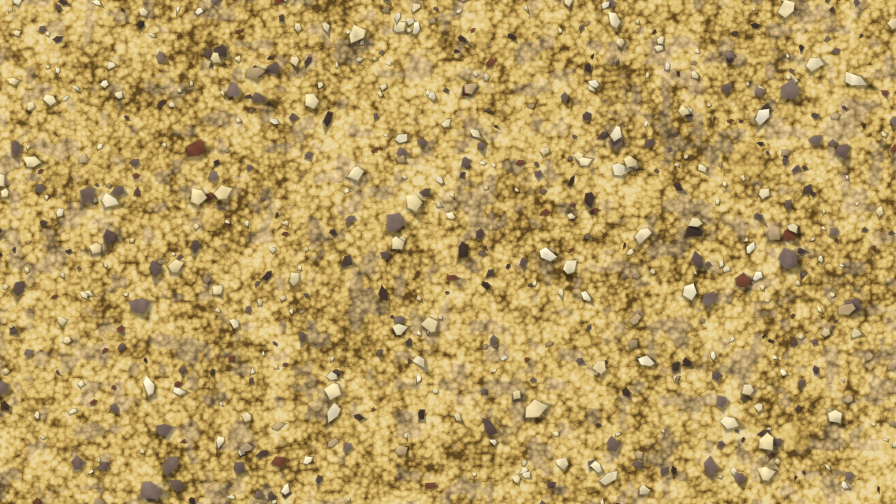
Reproduce this texture procedurally as a Shadertoy shader.

```glsl
// Coarse ochre sand seen from above, with pale chips and dark mauve stones.
// Summed noise and cellular grains pick a tone on a colour ramp; lumps of sand
// and angular pebbles with lit sides and soft shadows are scattered on top.

const vec3 HOLLOW = vec3(0.37, 0.28, 0.13);
const vec3 BROWN  = vec3(0.60, 0.48, 0.23);
const vec3 OCHRE  = vec3(0.76, 0.63, 0.34);
const vec3 GOLD   = vec3(0.88, 0.76, 0.45);
const vec3 CREAM  = vec3(0.92, 0.84, 0.62);
const vec3 DUST   = vec3(0.66, 0.57, 0.42);
const vec3 CHALK  = vec3(0.95, 0.91, 0.79);
const vec3 MAUVE  = vec3(0.52, 0.44, 0.40);
const vec3 UMBER  = vec3(0.25, 0.19, 0.16);
const vec3 RUST   = vec3(0.47, 0.28, 0.20);

const vec2  LIGHT = vec2(-0.45, 0.89);   // direction towards the light
const float CONTRAST = 1.0;
const float SOFTNESS = 0.0022;           // pebble edge, in canvas heights
const float LUMP_CELLS = 5.0;
const float LUMP_CHANCE = 0.22;

vec3 hash3(vec2 p) {
    vec3 q = fract(p.xyx * vec3(0.1031, 0.1030, 0.0973));
    q += dot(q, q.yxz + 33.33);
    return fract((q.xxy + q.yzz) * q.zyx);
}

// Value noise scaled to about zero mean and unit deviation.
float noise(vec2 p) {
    vec2 i = floor(p), f = fract(p);
    f = f * f * (3.0 - 2.0 * f);
    float low  = mix(hash3(i).x, hash3(i + vec2(1, 0)).x, f.x);
    float high = mix(hash3(i + vec2(0, 1)).x, hash3(i + vec2(1, 1)).x, f.x);
    return (mix(low, high, f.y) - 0.5) / 0.214;
}

// Rounded grains: bright in the middle, dark in the gaps, lit from one side.
float grains(vec2 p) {
    vec2 cell = floor(p), nearest = vec2(2.0);
    for (int y = -1; y <= 1; y++)
    for (int x = -1; x <= 1; x++) {
        vec2 c = cell + vec2(x, y);
        vec2 d = p - c - hash3(c + 7.0).xy;
        if (dot(d, d) < dot(nearest, nearest)) nearest = d;
    }
    return (0.45 - length(nearest)) / 0.2 + 0.9 * dot(nearest, LIGHT);
}

// Round balls of caked sand: x is the tone change, y the coverage.
vec2 lumps(vec2 p) {
    vec2 g = p * LUMP_CELLS, cell = floor(g), result = vec2(0.0);
    for (int y = -1; y <= 1; y++)
    for (int x = -1; x <= 1; x++) {
        vec2 c = cell + vec2(x, y);
        vec3 h = hash3(c + 61.0);
        if (h.z > LUMP_CHANCE) continue;
        vec2 d = (g - c - h.xy) / mix(0.11, 0.2, h.z / LUMP_CHANCE);
        float r = length(d) + 0.1 * noise(g * 9.0);
        float body = 1.0 - smoothstep(0.8, 1.05, r);
        float shade = 1.0 - smoothstep(0.7, 1.4, length(d + LIGHT * 0.35));
        result.x += body * (0.25 + 0.7 * dot(d, LIGHT)) - 1.1 * shade * (1.0 - body);
        result.y = max(result.y, body);
    }
    return result;
}

vec3 sandRamp(float z) {
    vec3 c = mix(HOLLOW, BROWN, smoothstep(-2.2, -1.0, z));
    c = mix(c, OCHRE, smoothstep(-1.1, -0.2, z));
    c = mix(c, GOLD, smoothstep(-0.2, 0.7, z));
    return mix(c, CREAM, smoothstep(0.8, 2.0, z));
}

vec3 sand(vec2 p) {
    float z = 0.28 * noise(p * 11.0) + 0.42 * noise(p * 29.0 + 5.0)
            + 0.50 * grains(p * 44.0) + 0.46 * grains(p * 92.0 + 31.0)
            + 0.36 * noise(p * 135.0 + 17.0);
    vec2 lump = lumps(p);
    z = z * mix(1.0, 0.65, lump.y) + lump.x;
    z += 0.14 * noise(p * 2.3 + 40.0);
    vec3 c = sandRamp(z * CONTRAST);
    // Greyish dust gathers in irregular small patches.
    float dusty = smoothstep(0.7, 1.5, noise(p * 34.0 + 83.0) + 0.35 * noise(p * 80.0));
    return mix(c, DUST * (1.0 + 0.16 * z), 0.75 * dusty * (1.0 - lump.y));
}

// Paints five-sided stones, one at most per cell, over the given colour.
void scatter(inout vec3 col, vec2 p, float cells, float seed, float chance,
             float size, vec3 tintA, vec3 tintB, vec3 rare) {
    vec2 cell = floor(p * cells);
    float edge = max(SOFTNESS, 0.7 / iResolution.y);
    for (int y = -1; y <= 1; y++)
    for (int x = -1; x <= 1; x++) {
        vec2 c = cell + vec2(x, y);
        vec3 place = hash3(c + seed), look = hash3(c + seed + 113.0);
        if (place.z > chance) continue;
        vec2 q = p - (c + place.xy) / cells;
        float turn = 6.2832 * look.x, d = -1.0;
        float radius = size * mix(0.55, 1.25, look.y * look.y);
        vec2 s = mat2(cos(turn), sin(turn), -sin(turn), cos(turn)) * q;
        s.y *= 1.0 + 0.7 * look.z;
        for (int i = 0; i < 5; i++) {
            vec3 side = hash3(c + seed + 19.0 * float(i + 1));
            float a = 1.2566 * (float(i) + 0.6 * side.x);
            d = max(d, dot(s, vec2(cos(a), sin(a))) - radius * (0.7 + 0.4 * side.y));
        }
        float lit = dot(q, LIGHT) / radius;
        float shadow = 1.0 - smoothstep(0.0, 0.5 * radius, d + 0.3 * radius * lit);
        vec3 tint = mix(tintA, tintB, look.z);
        tint = mix(tint, rare, step(0.86, look.x));
        tint *= 0.97 + 0.13 * lit + 0.04 * noise(p * 85.0 + seed);
        col *= 1.0 - 0.38 * shadow;
        col = mix(col, tint, 1.0 - smoothstep(-edge, edge, d));
    }
}

void mainImage(out vec4 fragColor, in vec2 fragCoord) {
    vec2 p = fragCoord / iResolution.y;
    vec3 col = sand(p);
    // Small chips first, then the larger stones.
    scatter(col, p, 42.0, 211.0, 0.07, 0.0075, MAUVE, UMBER, RUST);
    scatter(col, p, 38.0, 307.0, 0.08, 0.0075, CREAM, CHALK, DUST);
    scatter(col, p, 20.0, 401.0, 0.12, 0.0155, MAUVE, UMBER, RUST);
    scatter(col, p, 20.0, 503.0, 0.13, 0.0150, CREAM, CHALK, DUST * 1.15);
    fragColor = vec4(clamp(col, 0.0, 1.0), 1.0);
}
```
